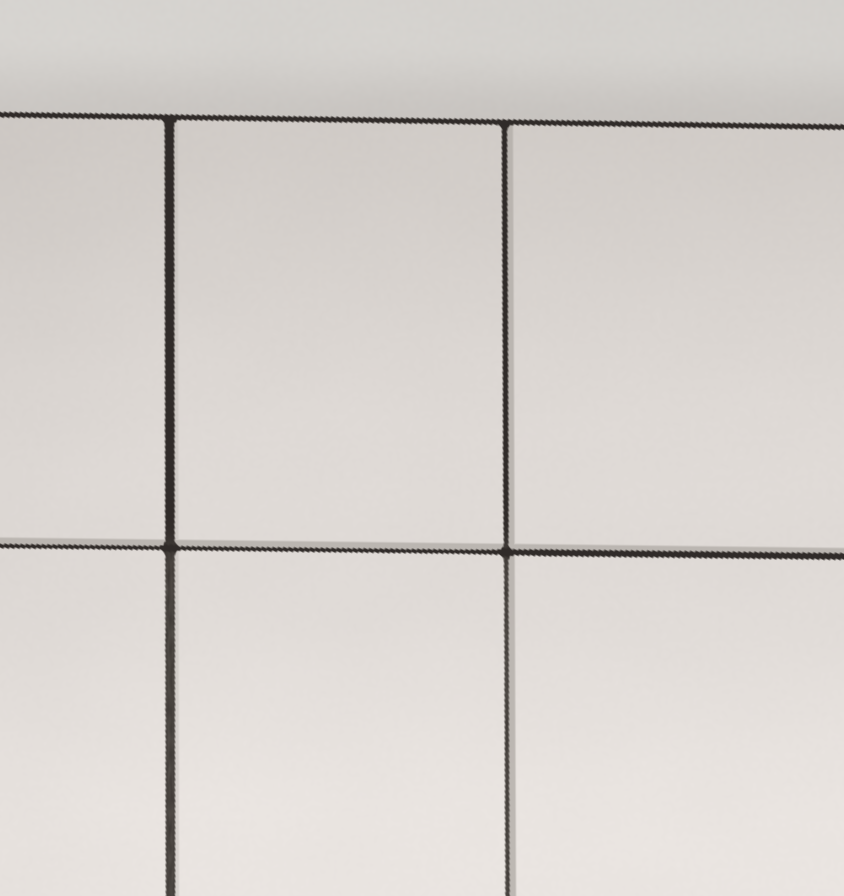
This texture is drawn by a WebGL 2 fragment shader. Its source:

```glsl
#version 300 es
precision highp float;

uniform vec2 u_resolution;
out vec4 fragColor;

const vec3 GROUT_DARK = vec3(0.19, 0.17, 0.16);
const vec3 GROUT_WORN = vec3(0.33, 0.31, 0.29);
const vec3 BEVEL = vec3(0.71, 0.69, 0.67);
const vec3 WALL_LIGHT = vec3(0.835, 0.825, 0.81);
const vec3 WALL_SHADE = vec3(0.785, 0.77, 0.755);
const vec3 TILE_SHADE = vec3(0.815, 0.795, 0.778);
const vec3 TILE_MID = vec3(0.875, 0.855, 0.84);
const vec3 TILE_LIGHT = vec3(0.915, 0.895, 0.88);

vec2 hashGradient(vec2 cell) {
    vec2 h = vec2(dot(cell, vec2(127.1, 311.7)), dot(cell, vec2(269.5, 183.3)));
    return 2.0 * fract(sin(h) * 43758.5) - 1.0;
}

float gradientNoise(vec2 p) {
    vec2 i = floor(p), f = fract(p);
    vec2 s = f * f * f * (f * (f * 6.0 - 15.0) + 10.0);
    vec2 e = vec2(1.0, 0.0);
    float a = dot(hashGradient(i), f);
    float b = dot(hashGradient(i + e.xy), f - e.xy);
    float c = dot(hashGradient(i + e.yx), f - e.yx);
    float d = dot(hashGradient(i + e.xx), f - e.xx);
    return mix(mix(a, b, s.x), mix(c, d, s.x), s.y);
}

// Joins two distances with a small fillet of radius r
float filletUnion(float a, float b, float r) {
    vec2 u = max(vec2(r - a, r - b), 0.0);
    return max(r, min(a, b)) - length(u);
}

// Signed offset from a row joint: positive above it
float rowOffset(vec2 p, float row) {
    return p.y - (0.872 - 0.4814 * row) + (0.0148 - 0.0024 * row) * p.x;
}

// Signed offset from a column joint: positive to its right
float columnOffset(vec2 p, float column) {
    float x = 0.189 + 0.362 * column + 0.012 * column * column;
    return p.x - x - (0.0015 + 0.0025 * column) * (0.86 - p.y);
}

// Fine slanted teeth along a joint
float teeth(float along, float across, float amount) {
    return amount * sin(1050.0 * along + 600.0 * across);
}

float strip(float offset, float width, float soft) {
    return smoothstep(-soft, soft, offset) * (1.0 - smoothstep(width - soft, width + soft, offset));
}

vec3 tileColour(vec2 p, float top, float middle) {
    float upper = smoothstep(-0.42, 0.06, top + 0.04 * (0.5 - p.x));
    vec3 upperTile = mix(TILE_MID, TILE_SHADE, upper);
    vec3 lowerTile = mix(TILE_MID, TILE_LIGHT, smoothstep(0.0, 0.32, -middle));
    vec3 colour = mix(lowerTile, upperTile, smoothstep(-0.003, 0.003, middle));
    return colour - 0.012 * (1.0 - smoothstep(0.0, 0.22, p.x));
}

vec3 wallColour(vec2 p, float top) {
    vec3 colour = mix(WALL_SHADE, WALL_LIGHT, smoothstep(0.0, 0.09, top));
    return colour + 0.012 * (0.45 - p.x);
}

void main() {
    vec2 p = gl_FragCoord.xy / u_resolution.y;
    float soft = 0.0009 + 0.6 / u_resolution.y;
    float top = rowOffset(p, 0.0);
    float middle = rowOffset(p, 1.0);
    float belowTop = 1.0 - smoothstep(-soft, soft, top);

    // Plain surfaces with faint mottling
    vec3 colour = mix(wallColour(p, top), tileColour(p, top, middle), belowTop);
    colour += 0.006 * gradientNoise(p * vec2(9.0, 14.0));
    colour += 0.007 * gradientNoise(p * 130.0);

    // Column joints end at the top row joint
    float columns = 1.0;
    float bevel = 0.0;
    for (float i = 0.0; i < 3.0; i++) {
        float x = columnOffset(p, i);
        float halfWidth = mix(0.0052, 0.0029, min(i, 1.0));
        halfWidth -= 0.0006 * i * smoothstep(0.45, 0.35, p.y);
        halfWidth += 0.0004 * gradientNoise(vec2(i * 7.0, p.y * 45.0));
        columns = min(columns, abs(x) - halfWidth - teeth(p.y, x, 0.0003));
        float shade = mix(0.35, 0.85, min(i, 1.0));
        bevel = max(bevel, shade * strip(x, 0.0095, soft));
    }
    columns = max(columns, top);

    // Row joints, the lower one widening to the right
    float rows = 1.0;
    for (float j = 0.0; j < 2.0; j++) {
        float y = rowOffset(p, j);
        float halfWidth = mix(0.0028, 0.0021 + 0.0014 * smoothstep(0.5, 0.62, p.x), j);
        halfWidth += 0.0003 * gradientNoise(vec2(p.x * 45.0, j * 5.0));
        rows = min(rows, abs(y) - halfWidth - teeth(p.x, y, 0.0006));
        bevel = max(bevel, 0.85 * j * strip(y, 0.0095, soft));
    }
    colour = mix(colour, BEVEL, bevel * belowTop);

    // Dark grout with rounded crossings and worn lower columns
    float joint = top > 0.0 ? rows : filletUnion(columns, rows, 0.007);
    float worn = smoothstep(0.42, 0.36, p.y) * smoothstep(0.0, 0.004, rows);
    worn *= 0.65 + 0.5 * gradientNoise(p * vec2(300.0, 60.0));
    vec3 grout = mix(GROUT_DARK, GROUT_WORN, clamp(worn, 0.0, 1.0));
    colour = mix(colour, grout, 1.0 - smoothstep(-soft, soft, joint));

    fragColor = vec4(colour, 1.0);
}
```
